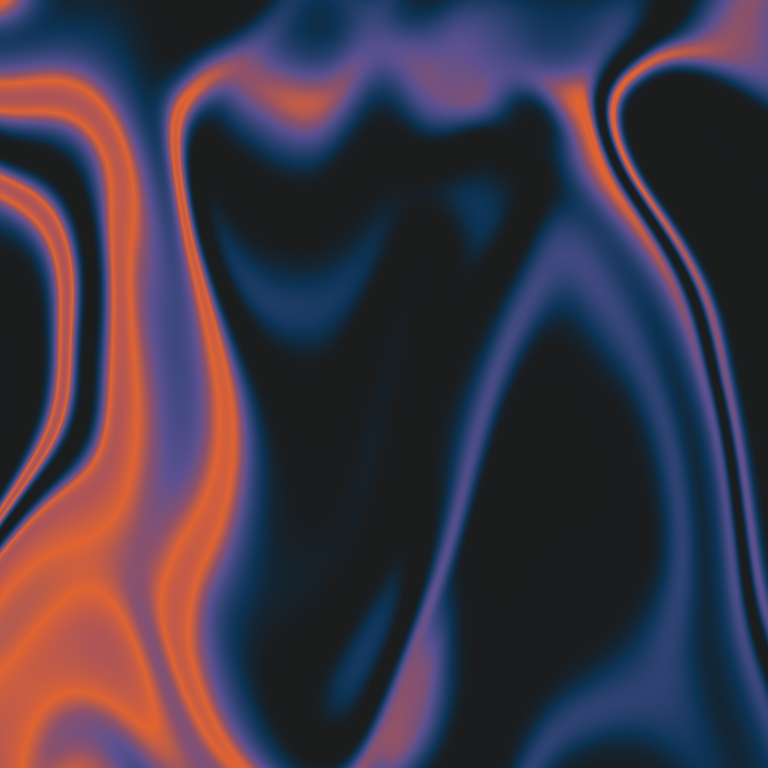
Give the GLSL for this background, as a Shadertoy shader.

```glsl
// Glowing liquid folds: orange, violet and navy ribbons flowing through black.
// A repeatedly warped noise field gives smooth bands; a second, slower field
// sets how far each band climbs a colour ramp from black to warm orange.
#define SCALE vec2(2.6, 1.75)   // cells across the canvas, stretched upright
#define WARP_STEPS 3
#define WARP_STRENGTH 0.72
#define BANDS 0.9               // cycles carried by the noise
#define DRIFT 0.35              // steady sideways phase, keeps the bands varied
#define COOL_PEAK 0.5           // ramp height reached by cool ribbons
#define WARM_PEAK 1.0           // ramp height reached by warm ribbons
#define WARM_LEAN 1.2           // pull of warm ribbons to the left
#define SEED 17.0
#define SAMPLES 2               // antialiasing grid per side

const float TAU = 6.28319;
const int LAST_STOP = 9;

const vec3 RAMP[10] = vec3[10](
    vec3(0.105, 0.108, 0.110),  // black
    vec3(0.100, 0.112, 0.120),
    vec3(0.075, 0.145, 0.200),
    vec3(0.045, 0.200, 0.335),  // navy
    vec3(0.130, 0.240, 0.410),
    vec3(0.230, 0.280, 0.490),  // indigo
    vec3(0.360, 0.315, 0.570),  // violet
    vec3(0.560, 0.320, 0.410),  // mauve
    vec3(0.880, 0.390, 0.190),  // orange
    vec3(0.680, 0.330, 0.340)   // rose core
);

float hash(vec2 cell) {
    return fract(sin(dot(cell, vec2(127.1, 311.7)) + SEED) * 43758.5);
}

// Signed value noise with quintic blending
float noise(vec2 p) {
    vec2 cell = floor(p);
    vec2 f = fract(p);
    vec2 w = f * f * f * (f * (f * 6.0 - 15.0) + 10.0);
    float low = mix(hash(cell), hash(cell + vec2(1.0, 0.0)), w.x);
    float high = mix(hash(cell + vec2(0.0, 1.0)), hash(cell + vec2(1.0)), w.x);
    return 2.0 * mix(low, high, w.y) - 1.0;
}

// Push the plane around by noise, each step folding the last
vec2 flow(vec2 p) {
    for (int i = 0; i < WARP_STEPS; i++) {
        vec2 offset = vec2(5.3, 9.1) * float(i + 1);
        vec2 push = vec2(noise(p + offset), noise(p.yx + offset.yx + 31.7));
        p += WARP_STRENGTH * push;
    }
    return p;
}

vec3 rampColour(float height) {
    float x = clamp(height, 0.0, 1.0) * float(LAST_STOP);
    int stop = min(int(x), LAST_STOP - 1);
    return mix(RAMP[stop], RAMP[stop + 1], x - float(stop));
}

vec3 ribbons(vec2 uv) {
    vec2 p = flow(uv * SCALE);

    // Smooth bands along the warped field
    float phase = BANDS * noise(p + 3.7) + DRIFT * p.x;
    float band = 0.5 - 0.5 * cos(TAU * phase);

    // Slow warmth decides the peak colour of each band
    float warmth = 0.8 * noise(p * 0.6 + 47.3) + WARM_LEAN * (0.5 - uv.x);
    float peak = mix(COOL_PEAK, WARM_PEAK, smoothstep(-0.5, 0.5, warmth));

    return rampColour(band * peak);
}

void mainImage(out vec4 fragColor, in vec2 fragCoord) {
    vec3 colour = vec3(0.0);
    for (int y = 0; y < SAMPLES; y++) {
        for (int x = 0; x < SAMPLES; x++) {
            vec2 jitter = (vec2(x, y) + 0.5) / float(SAMPLES) - 0.5;
            colour += ribbons((fragCoord + jitter) / iResolution.y);
        }
    }
    fragColor = vec4(colour / float(SAMPLES * SAMPLES), 1.0);
}
```
